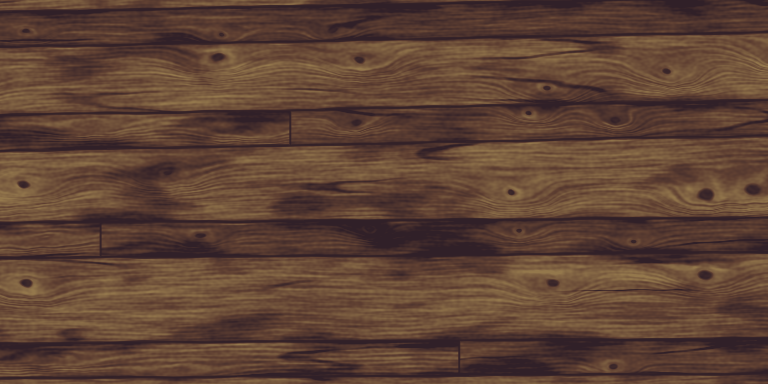
Reproduce this texture procedurally as a WebGL 2 fragment shader.

```glsl
#version 300 es
precision highp float;

uniform vec2 u_resolution;
out vec4 fragColor;

#define NARROW_HEIGHT 0.092
#define SEAM_WIDTH 0.0032
#define KNOT_SPACING 0.38
#define KNOT_CHANCE 0.62
#define GRAIN_FREQ 85.0
#define GRAIN_DEPTH 0.30
#define STAIN_DEPTH 0.46
#define CRACK_WIDTH 0.0022
#define WIDE_TONE 0.66
#define NARROW_TONE 0.45

const vec3 CHAR_BROWN = vec3(0.19, 0.125, 0.155);
const vec3 MID_BROWN = vec3(0.375, 0.25, 0.195);
const vec3 PALE_STRAW = vec3(0.58, 0.47, 0.30);

float hash(vec2 p) {
  vec3 q = fract(vec3(p.xyx) * 0.1031);
  q += dot(q, q.yzx + 33.33);
  return fract((q.x + q.y) * q.z);
}

float corner(vec2 cell, vec2 offset) {
  float angle = 6.2832 * hash(cell);
  return dot(vec2(cos(angle), sin(angle)), offset);
}

// Gradient noise, about -0.7 to 0.7
float noise(vec2 p) {
  vec2 i = floor(p), f = p - i, e = vec2(1.0, 0.0);
  vec2 u = f * f * f * (f * (f * 6.0 - 15.0) + 10.0);
  return mix(mix(corner(i, f), corner(i + e, f - e), u.x),
             mix(corner(i + e.yx, f - e.yx), corner(i + 1.0, f - 1.0), u.x), u.y);
}

float fbm(vec2 p) {
  return noise(p) + 0.5 * noise(p * 2.1 + 17.0) + 0.25 * noise(p * 4.3 + 41.0);
}

// Height of a seam: narrow and wide boards alternate, upper ones tilt more
float seam(float k, float x) {
  float pair = floor(k * 0.5);
  float isBottom = 1.0 - mod(k, 2.0);
  float base = 0.113 + 0.325 * pair - 0.011 * pair * pair - NARROW_HEIGHT * isBottom;
  float tilt = k < 4.0 ? 0.013 : 0.04;
  return base + tilt * (x * 0.5 - 0.5) + 0.004 * noise(vec2(x * 4.0, k * 7.3));
}

// Soft dark line of a given half width
float line(float dist, float halfWidth, float px) {
  return 1.0 - smoothstep(halfWidth - px, halfWidth + px, abs(dist));
}

void main() {
  vec2 p = gl_FragCoord.xy / u_resolution.y;
  float px = 0.7 / u_resolution.y;

  // Find the board, then the piece left or right of its butt joint
  float board = 0.0;
  for (float k = 0.0; k < 8.0; k++) board += step(seam(k, p.x), p.y);
  float low = seam(board - 1.0, p.x), high = seam(board, p.x);
  float narrow = mod(board, 2.0);
  float row = floor(board * 0.5);
  float joint = 2.0 * (0.598 - 0.824 * row + 0.357 * row * row);
  float leftPiece = narrow * step(p.x, joint) * step(joint, 2.0);
  float id = board * 2.0 + leftPiece;
  float edge = min(p.y - low, high - p.y);
  vec2 shift = vec2(id * 13.7, id * 5.1);

  // Knots bend the grain into rings around dark cores
  float tilt = board < 4.0 ? 0.0065 : 0.02;
  float grainY = p.y - tilt * p.x + 0.012 * noise(vec2(p.x * 2.5, p.y * 7.0) + shift);
  float core = 0.0, halo = 0.0;
  for (float n = -1.0; n <= 1.0; n++) {
    float cell = floor(p.x / KNOT_SPACING) + n;
    vec2 seed = vec2(cell + 31.0, id * 9.0 + 3.0);
    if (hash(seed) > KNOT_CHANCE) continue;
    float cx = (cell + 0.15 + 0.7 * hash(seed + 5.2)) * KNOT_SPACING;
    float cy = mix(seam(board - 1.0, cx), seam(board, cx), 0.2 + 0.6 * hash(seed + 8.7));
    vec2 d = p - vec2(cx, cy);
    d.y -= 0.25 * d.x * (hash(seed + 2.4) - 0.5);
    d += 0.008 * vec2(noise(p * 22.0), noise(p * 22.0 + 50.0));
    float ring = length(d * vec2(mix(0.48, 0.22, leftPiece), 1.0));
    float reach = mix(0.043, 0.027, narrow);
    grainY = mix(grainY, cy + ring, exp(-ring * ring / (reach * reach)));
    float radius = mix(0.007, 0.018, hash(seed + 3.9)) * (1.0 - 0.4 * narrow);
    float rim = length(d * vec2(0.65, 1.0));
    float solid = 1.0 - leftPiece;
    core = max(core, solid * (1.0 - smoothstep(radius * 0.55, radius * 1.1, rim)));
    halo = max(halo, solid * exp(-pow((rim - radius * 1.8) / (radius * 0.6), 2.0)));
  }

  // Grain: long fibres, fine fibres, growth bands and grit
  float fibre = noise(vec2(p.x * 4.0, grainY * GRAIN_FREQ) + shift);
  float fine = noise(vec2(p.x * 17.0, grainY * GRAIN_FREQ * 1.9) + shift);
  float bands = sin(grainY * GRAIN_FREQ * 6.2832 + 3.0 * noise(p * vec2(5.0, 12.0)));
  float grit = noise(p * vec2(75.0, 120.0));
  float broad = fbm(p * vec2(2.0, 11.0) + shift);

  float tone = mix(WIDE_TONE, NARROW_TONE, narrow) + 0.12 * leftPiece;
  tone += 0.10 * (hash(vec2(id, 4.0)) - 0.5) + 0.22 * broad;
  tone += GRAIN_DEPTH * (fibre + 0.7 * fine) + 0.12 * grit;
  tone += 0.05 * bands * (1.0 + leftPiece);

  // Weathering: ragged stains that gather near the seams
  float blot = fbm(p * vec2(2.8, 10.0) + shift + 60.0) + 0.35 * fibre;
  blot += 0.25 * exp(-edge / 0.02) + 0.10 * narrow;
  tone -= STAIN_DEPTH * smoothstep(0.12, 0.62, blot);
  tone -= 0.20 * exp(-edge / 0.009);

  // Broken cracks follow the contours of a stretched noise
  float path = noise(vec2(p.x * 1.1, (p.y - tilt * p.x) * 13.0) + shift + 9.0);
  path += 0.05 * noise(p * vec2(14.0, 30.0));
  float broken = smoothstep(0.0, 0.25, noise(vec2(p.x * 2.2, p.y * 6.0) + shift + 25.0));
  tone -= 0.5 * broken * line(path / 13.0, CRACK_WIDTH, px);

  // Knots, then seams and joints with a worn pale lip
  tone += 0.20 * halo * (0.6 + fibre);
  tone = mix(tone, 0.04 + 0.12 * grit, 0.92 * core);
  float lip = line(high - p.y - 0.007, 0.0016, px);
  tone += 0.22 * lip * smoothstep(0.0, 0.35, noise(vec2(p.x * 9.0, board * 3.0)));
  float gap = line(edge, SEAM_WIDTH * (1.0 + 0.8 * noise(vec2(p.x * 12.0, board))), px);
  gap = max(gap, narrow * line(p.x - joint, SEAM_WIDTH * 0.8, px));
  tone = clamp(mix(tone, 0.0, 0.9 * gap), 0.0, 1.0);

  vec3 color = mix(CHAR_BROWN, MID_BROWN, smoothstep(0.0, 1.0, tone) * 2.0);
  if (tone > 0.5) color = mix(MID_BROWN, PALE_STRAW, tone * 2.0 - 1.0);
  else color = mix(CHAR_BROWN, MID_BROWN, tone * 2.0);
  fragColor = vec4(color, 1.0);
}
```
